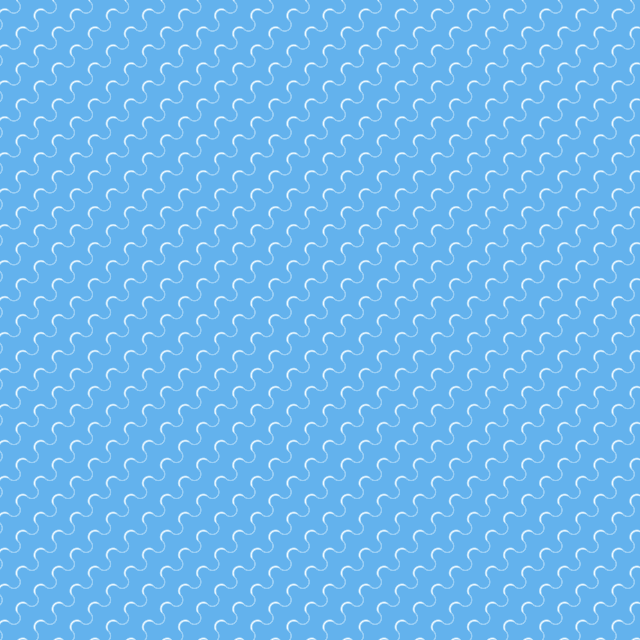
Give the GLSL for this pattern, as a WebGL 1 fragment shader.

```glsl
precision highp float;

uniform vec2 u_resolution;

const vec2 REPEATS = vec2(17.72, 17.80);     // lattice periods across and down
const vec2 ANCHOR = vec2(0.4590, 0.5260);    // centre of one bold arc
const float ARC_RADIUS = 0.25;               // in diagonal lattice steps
const float BOLD_WIDTH = 0.0027;             // line widths, in canvas units
const float FINE_WIDTH = 0.0009;
const float TAPER = 0.60;                    // how soon the bold arc swells
const float EDGE_PIXELS = 1.5;               // softness of the line edges
const vec3 SKY = vec3(0.39, 0.70, 0.93);
const vec3 FOAM = vec3(0.94, 0.98, 1.00);

// Share of a filter window, centred at dist, that a line of this width fills.
float lineCoverage(float dist, float width, float window) {
  float right = min(dist + 0.5 * window, 0.5 * width);
  float left = max(dist - 0.5 * window, -0.5 * width);
  return clamp((right - left) / window, 0.0, 1.0);
}

// Wavy chain of half circles: x runs along the diagonal, y across it.
float waveLine(vec2 diagonal, float unitsPerCanvas, float window) {
  vec2 local = fract(diagonal + 0.5) - 0.5;
  float bold = 0.0;

  if (local.y < 0.0) {
    // Upper left half: swells between its two ends.
    bold = smoothstep(0.0, TAPER, -local.y / max(length(local), 1e-4));
  } else {
    // Lower right half: centred half a step further along.
    local.x = fract(diagonal.x) - 0.5;
  }

  float width = mix(FINE_WIDTH, BOLD_WIDTH, bold) * unitsPerCanvas;
  return lineCoverage(length(local) - ARC_RADIUS, width, window);
}

void main() {
  float canvasSize = min(u_resolution.x, u_resolution.y);
  vec2 cell = (gl_FragCoord.xy / canvasSize - ANCHOR) * REPEATS;

  // Turn the staggered lattice into a square one.
  vec2 diagonal = vec2(cell.x + cell.y, cell.x - cell.y);
  float unitsPerCanvas = sqrt(2.0) * 0.5 * (REPEATS.x + REPEATS.y);
  float window = EDGE_PIXELS * unitsPerCanvas / canvasSize;

  float foam = waveLine(diagonal, unitsPerCanvas, window);
  gl_FragColor = vec4(mix(SKY, FOAM, foam), 1.0);
}
```
